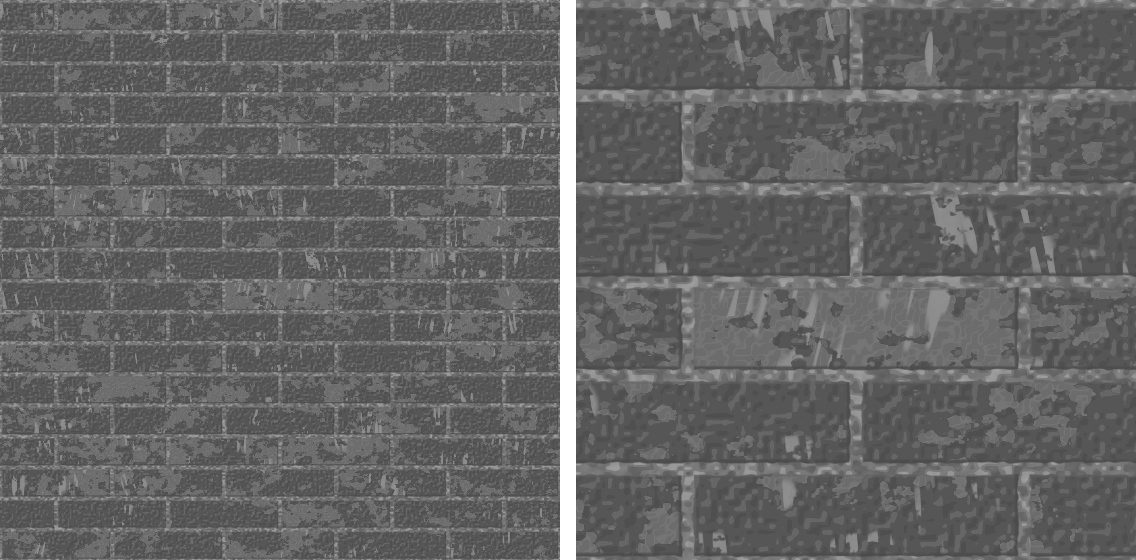
Left, the full canvas; right, a detail of the centre.
This texture is drawn by a WebGL 2 fragment shader. Its source:

```glsl
#version 300 es
precision highp float;
// Dark grey running-bond brick wall with pale speckled mortar, worn patches and scratches.
uniform vec2 u_resolution;
out vec4 outColor;

const vec2 BRICKS = vec2(5.0, 18.0);      // repeats across and down
const float COURSE_SHIFT = 0.0013;        // courses sit slightly below the top edge
const float JOINT = 0.0072;               // mortar width
const float EDGE_ROUGHNESS = 0.0014;
const float BEVEL = 0.0019;               // width of the shaded brick rim
const float WEAR_LEVEL = 0.575;           // higher leaves less wear
const float WEAR_VARIATION = 0.10;        // difference between bricks
const float GRAIN_SCALE = 290.0;
const float SCRATCH_LEVEL = 0.70;

const vec3 SHADOW = vec3(0.29);
const vec3 PIT = vec3(0.31);
const vec3 BRICK = vec3(0.337);
const vec3 RAISED = vec3(0.40);
const vec3 WORN = vec3(0.46);
const vec3 MORTAR = vec3(0.475);
const vec3 SCRATCH = vec3(0.54);
const vec3 FLECK = vec3(0.59);

float hash(vec2 p) {
    vec3 q = fract(p.xyx * vec3(0.1031, 0.1030, 0.0973));
    q += dot(q, q.yzx + 33.33);
    return fract((q.x + q.y) * q.z);
}

float noise(vec2 p) {
    vec2 i = floor(p), f = fract(p);
    f = f * f * (3.0 - 2.0 * f);
    return mix(mix(hash(i), hash(i + vec2(1, 0)), f.x),
               mix(hash(i + vec2(0, 1)), hash(i + vec2(1, 1)), f.x), f.y);
}

float fbm(vec2 p) {
    float sum = 0.0, weight = 0.533;
    for (int i = 0; i < 4; i++) {
        sum += weight * noise(p);
        p = p * 2.03 + 17.3;
        weight *= 0.5;
    }
    return sum;
}

// Soft threshold
float above(float level, float value, float softness) {
    return smoothstep(level - softness, level + softness, value);
}

// Fine surface slope, lit from the upper left
float relief(vec2 p) {
    vec2 g = p * GRAIN_SCALE;
    return noise(g + 0.45) - noise(g - 0.45);
}

vec3 mortarColor(vec2 p) {
    float grain = noise(p * vec2(230.0, 330.0) + 51.0);
    vec3 color = mix(MORTAR, RAISED, above(0.62, grain, 0.07));
    color = mix(color, FLECK, above(0.72, 1.0 - grain, 0.07));
    return color + 0.05 * relief(p);
}

vec3 brickColor(vec2 p, vec2 local, vec2 id) {
    float seed = hash(id + 7.0);
    vec2 q = p + 9.0 * vec2(seed, hash(id + 31.0));   // separate wear on each brick

    // Pebbled face, rougher toward the top of the wall
    float slope = relief(p);
    float rough = mix(0.27, 0.20, smoothstep(0.25, 0.0, p.y));
    vec3 color = mix(BRICK, RAISED, above(rough, slope, 0.06));
    color = mix(color, PIT, above(rough, -slope, 0.06));

    // Ragged patches of exposed, lighter surface
    float coarse = fbm(q * vec2(15.0, 23.0));
    float fine = fbm(q * vec2(95.0, 115.0) + 40.0);
    float wear = 0.56 * coarse + 0.44 * fine + WEAR_VARIATION * (seed - 0.5);
    vec3 patchColor = mix(WORN, RAISED, above(0.12, abs(slope), 0.08) * 0.6);
    color = mix(color, PIT, 0.6 * above(WEAR_LEVEL - 0.012, wear, 0.008));
    color = mix(color, patchColor, above(WEAR_LEVEL, wear, 0.008));

    // Thin broken scratches, leaning a little differently on each brick
    float lean = 0.5 * (hash(id + 63.0) - 0.5);
    vec2 s = vec2(q.x + lean * local.y, q.y);
    float streak = noise(s * vec2(230.0, 32.0));
    float area = noise(q * vec2(24.0, 28.0) + 80.0);
    float scratch = above(SCRATCH_LEVEL, streak, 0.06) * above(0.73, area, 0.04);
    scratch *= above(0.42, fine, 0.04);
    return mix(color, mix(SCRATCH, FLECK, streak * streak), 0.85 * scratch);
}

void main() {
    vec2 uv = gl_FragCoord.xy / u_resolution;
    vec2 p = vec2(uv.x, 1.0 - uv.y);                  // measured down from the top
    float pixel = 1.0 / min(u_resolution.x, u_resolution.y);

    // Running bond: every other course moves by half a brick
    vec2 grid = (p - vec2(0.0, COURSE_SHIFT)) * BRICKS;
    grid.x += 0.5 * (1.0 - mod(floor(grid.y), 2.0));
    vec2 id = floor(grid);
    vec2 local = (fract(grid) - 0.5) / BRICKS;
    vec2 halfSize = 0.5 / BRICKS - 0.5 * JOINT;

    // Signed distance to the brick, with a slightly crumbled outline
    vec2 outside = abs(local) - halfSize;
    float distanceToBrick = max(outside.x, outside.y);
    distanceToBrick += EDGE_ROUGHNESS * (noise(p * 240.0 + 9.0) - 0.5);

    // Dark lower and right rim, faint light on the opposite sides
    vec2 farRim = halfSize - local, nearRim = halfSize + local;
    float shade = 1.0 - smoothstep(0.5 * BEVEL, 1.5 * BEVEL, min(farRim.x, farRim.y));
    float light = 1.0 - smoothstep(0.3 * BEVEL, BEVEL, min(nearRim.x, nearRim.y));
    vec3 brick = brickColor(p, local, id);
    brick = mix(brick, RAISED, 0.5 * light);
    brick = mix(brick, SHADOW, 0.8 * shade);

    float coverage = 1.0 - smoothstep(-pixel, pixel, distanceToBrick);
    outColor = vec4(mix(mortarColor(p), brick, coverage), 1.0);
}
```
